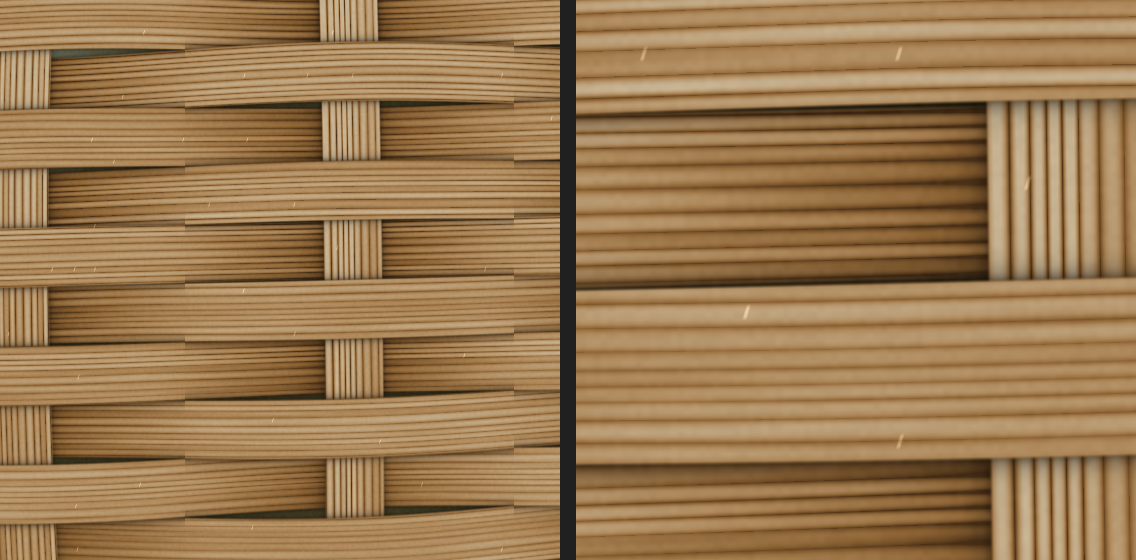
Left, the full canvas; right, a detail of the centre.
A WebGL 2 fragment shader for this texture:

```glsl
#version 300 es
precision highp float;
// Woven cane: ten ribbed horizontal bands pass alternately over and under
// two ribbed upright stakes. Layers are painted back to front: gap, lower
// bands, stakes, upper bands; one tone ramp colours all of the cane.
uniform vec2 u_resolution;
out vec4 fragColor;

const float PI = 3.14159265;
const float LEFT_STAKE = 0.036;
const float STAKE_PITCH = 0.588;
const float BAND_PITCH = 0.1056;
const float BAND_HALF = 0.053;
const float STAKE_HALF = 0.052;

float hash(vec2 p) {
  vec3 q = fract(p.xyx * vec3(0.1031, 0.1030, 0.0973));
  q += dot(q, q.yzx + 33.33);
  return fract((q.x + q.y) * q.z);
}

float noise(vec2 p) {
  vec2 i = floor(p), f = fract(p);
  f = f * f * (3.0 - 2.0 * f);
  return mix(mix(hash(i), hash(i + vec2(1, 0)), f.x),
             mix(hash(i + vec2(0, 1)), hash(i + vec2(1, 1)), f.x), f.y);
}

// Dark groove to pale highlight
vec3 caneColor(float tone) {
  const vec3 grooveColor = vec3(0.29, 0.19, 0.09);
  const vec3 umberColor = vec3(0.53, 0.37, 0.19);
  const vec3 tanColor = vec3(0.68, 0.53, 0.35);
  const vec3 creamColor = vec3(0.78, 0.70, 0.57);
  vec3 c = mix(grooveColor, umberColor, clamp(tone / 0.35, 0.0, 1.0));
  c = mix(c, tanColor, clamp((tone - 0.35) / 0.3, 0.0, 1.0));
  return mix(c, creamColor, clamp((tone - 0.65) / 0.35, 0.0, 1.0));
}

// Tone offset of parallel round strands; across runs from 0 to 1
float strands(float across, float along, float seed, float count, float contrast) {
  float s = across * count + 0.25 * sin(across * 9.0 + seed * 2.3)
          + 0.3 * (noise(vec2(along * 4.0, seed * 7.1)) - 0.5);
  float id = floor(s);
  float ridge = 1.0 - pow(abs(2.0 * fract(s) - 1.0), 2.4);
  float vary = hash(vec2(id + 20.0, seed * 3.7 + 5.0));
  float streak = noise(vec2(along * 8.0 + seed * 5.0, s * 2.5 + 40.0)) - 0.5;
  return (ridge - 0.68) * contrast * (0.55 + 0.9 * vary)
       + (vary - 0.5) * 0.13 + streak * 0.14;
}

// Height of a band's middle line: a slight tilt, with a sag where it is under
float bandCenter(float k, float x, float under) {
  float row = k / 9.0;
  float drop = mix(0.047, 0.001, row) * x - mix(0.029, -0.029, row) * x * x;
  float sag = 0.018 - 0.004 * k + 0.004 * (hash(vec2(k, 9.0)) - 0.5);
  return 0.039 + BAND_PITCH * k - drop + sag * under;
}

// Paints every second band, with a thin shadow on what lies behind
vec3 paintBands(vec3 color, vec2 p, float parity, float over, float edge) {
  float under = 0.5 - 0.5 * over;
  float toStake = abs(fract((p.x - LEFT_STAKE) / STAKE_PITCH + 0.5) - 0.5) * STAKE_PITCH;
  float contact = exp(-max(toStake - STAKE_HALF, 0.0) * 24.0) * smoothstep(0.5, 1.0, under);
  float contrast = mix(0.50, 0.27, smoothstep(0.3, 1.0, p.y));
  for (int i = 0; i < 5; i++) {
    float k = parity + 2.0 * float(i);
    float halfSize = BAND_HALF - 0.002 * under;
    float d = p.y - bandCenter(k, p.x, under);
    float outside = abs(d) - halfSize;
    float v = d / halfSize;
    float tone = 0.67 - 0.24 * smoothstep(0.3, 1.0, under) - 0.26 * contact;
    tone += strands(v * 0.5 + 0.5, p.x, k + 1.0, 9.0, contrast);
    tone += 0.05 * (noise(p * vec2(3.0, 5.0) + k) - 0.5);
    tone -= 0.13 * pow(min(abs(v), 1.0), 8.0);
    tone += 0.06 * smoothstep(0.5, 1.0, p.x) * under;
    color *= 1.0 - 0.5 * exp(-max(outside, 0.0) / 0.006);
    color = mix(color, caneColor(tone), 1.0 - smoothstep(-edge, edge, outside));
  }
  return color;
}

// Paints one upright stake, paler and crisper near the top
vec3 paintStake(vec3 color, vec2 p, float center, float seed, float edge) {
  float d = p.x - center;
  float outside = abs(d) - STAKE_HALF;
  float tone = mix(0.78, 0.60, smoothstep(0.0, 0.8, p.y));
  tone += strands(d / STAKE_HALF * 0.5 + 0.5, p.y, seed, 9.0, mix(0.85, 0.60, p.y));
  color *= 1.0 - 0.35 * exp(-max(outside, 0.0) / 0.005);
  return mix(color, caneColor(tone), 1.0 - smoothstep(-edge, edge, outside));
}

// Sparse short pale scratches
float flecks(vec2 p) {
  vec2 cell = floor(p * 26.0), q = fract(p * 26.0) - 0.5;
  q.x += 0.3 * q.y + 0.5 * (hash(cell + 7.0) - 0.5);
  float dash = (1.0 - smoothstep(0.01, 0.045, abs(q.x)))
             * (1.0 - smoothstep(0.06, 0.14, abs(q.y)));
  return dash * step(0.95, hash(cell + 31.0));
}

void main() {
  vec2 p = gl_FragCoord.xy / u_resolution;
  p.y = 1.0 - p.y;
  float edge = 0.7 / u_resolution.y + mix(0.0006, 0.0016, p.y);
  float evenOver = cos(PI * (p.x - LEFT_STAKE) / STAKE_PITCH);
  float upper = evenOver > 0.0 ? 0.0 : 1.0;
  float over = abs(evenOver);

  // Olive gap behind the weave, greyer at the upper left
  vec3 color = mix(vec3(0.50, 0.52, 0.42), vec3(0.31, 0.28, 0.16), smoothstep(0.1, 0.6, p.x + p.y));
  color = paintBands(color, p, 1.0 - upper, -over, edge);
  float leftBow = (p.y - 0.42) * (p.y - 0.42) * 0.05;
  color = paintStake(color, p, 0.034 + leftBow, 21.0, edge);
  color = paintStake(color, p, 0.622 + 0.012 * p.y * (2.0 - p.y), 34.0, edge);
  color = paintBands(color, p, upper, over, edge);

  color += 0.16 * flecks(p) + 0.025 * (noise(p * 240.0) - 0.5);
  fragColor = vec4(color, 1.0);
}
```
